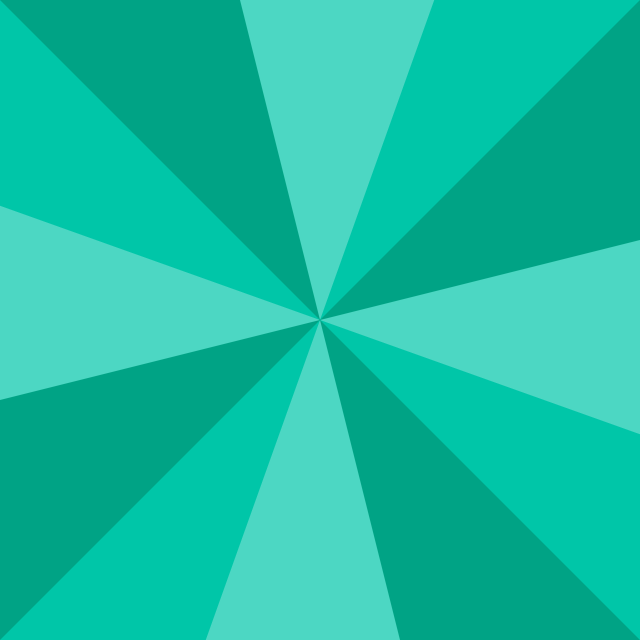
Give the GLSL for this background, as a Shadertoy shader.

```glsl
// A pinwheel of twelve flat rays in three greens, meeting at the centre.
// The plane is folded by quarter turns into one wedge, whose three rays
// are split by straight lines with edges smoothed over one pixel.

#define DARK_GREEN  vec3(0.00, 0.64, 0.52)
#define MID_GREEN   vec3(0.00, 0.775, 0.66)
#define LIGHT_GREEN vec3(0.30, 0.845, 0.765)
#define CENTRE      vec2(0.5, 0.5)
#define UPPER_SLOPE 0.25    // edge between light and dark rays
#define LOWER_SLOPE -0.357  // edge between middle and light rays

// Quarter turns that bring any point into the wedge |y| <= x.
vec2 foldQuarterTurns(vec2 p) {
    if (abs(p.y) > abs(p.x)) p = vec2(p.y, -p.x);
    return p.x < 0.0 ? -p : p;
}

// Smoothed coverage of the half plane above the line y = slope * x.
float above(vec2 p, float slope, float pixel) {
    float dist = (p.y - slope * p.x) / sqrt(1.0 + slope * slope);
    return clamp(dist / pixel + 0.5, 0.0, 1.0);
}

void mainImage(out vec4 fragColor, in vec2 fragCoord) {
    float size = min(iResolution.x, iResolution.y);
    float pixel = 1.0 / size;
    vec2 p = foldQuarterTurns((fragCoord - CENTRE * iResolution.xy) / size);

    // Rays inside the wedge, from bottom to top.
    vec3 color = mix(MID_GREEN, LIGHT_GREEN, above(p, LOWER_SLOPE, pixel));
    color = mix(color, DARK_GREEN, above(p, UPPER_SLOPE, pixel));

    // Neighbouring wedges blend across the diagonal seams.
    color = mix(color, MID_GREEN, above(p, 1.0, pixel));
    color = mix(DARK_GREEN, color, above(p, -1.0, pixel));

    fragColor = vec4(color, 1.0);
}
```
